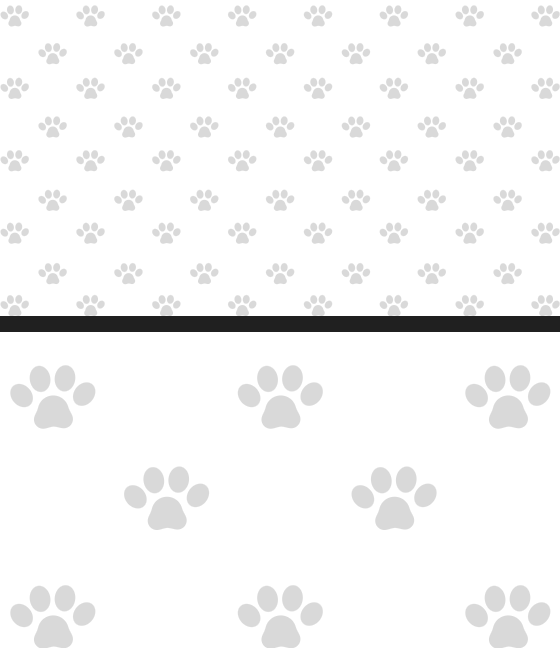
Top: the whole. Bottom: its middle third, enlarged.
A Shadertoy shader for this pattern:

```glsl
// Light grey paw prints in staggered rows on white.
#define CANVAS_WIDTH 768.0             // design units across the canvas
#define MAIN_PITCH vec2(104.0, 99.3)   // spacing of the eight-paw rows
#define MAIN_START vec2(20.2, 14.3)
#define OFFSET_PITCH vec2(104.0, 100.55) // spacing of the seven-paw rows
#define OFFSET_START vec2(72.2, 58.1)
#define PAW_TILT 0.023
#define INNER_TOE_RADII vec2(4.7, 6.0)
#define OUTER_TOE_RADII vec2(4.6, 5.8)
#define PAW_COLOR vec3(0.85)
#define PAPER_COLOR vec3(1.0)

vec2 rotate(vec2 p, float angle) {
    float c = cos(angle), s = sin(angle);
    return vec2(c * p.x - s * p.y, s * p.x + c * p.y);
}

// Approximate signed distance to an ellipse
float ellipse(vec2 p, vec2 radii) {
    return (length(p / radii) - 1.0) * min(radii.x, radii.y);
}

float smoothUnion(float a, float b, float blend) {
    float h = max(blend - abs(a - b), 0.0) / blend;
    return min(a, b) - 0.25 * h * h * blend;
}

float paw(vec2 p) {
    p = rotate(p, -PAW_TILT);
    p.x = abs(p.x);

    // Toes lean outwards
    float innerToe = ellipse(rotate(p - vec2(5.7, 8.4), 0.14), INNER_TOE_RADII);
    float outerToe = ellipse(rotate(p - vec2(14.3, 1.0), 0.7), OUTER_TOE_RADII);

    // Heel pad: round top and two lower lobes
    float heel = length(p - vec2(0.0, -6.4)) - 7.1;
    float lobe = length(p - vec2(4.7, -10.2)) - 4.2;
    float pad = smoothUnion(heel, lobe, 2.0);

    return min(pad, min(innerToe, outerToe));
}

// Position relative to the nearest paw centre of a grid
vec2 repeatGrid(vec2 p, vec2 start, vec2 pitch) {
    return (fract((p - start) / pitch + 0.5) - 0.5) * pitch;
}

void mainImage(out vec4 fragColor, in vec2 fragCoord) {
    float pixel = CANVAS_WIDTH / iResolution.x;
    vec2 p = fragCoord * pixel;

    // Two interleaved grids
    float d = min(paw(repeatGrid(p, MAIN_START, MAIN_PITCH)),
                  paw(repeatGrid(p, OFFSET_START, OFFSET_PITCH)));

    float coverage = clamp(0.5 - d / pixel, 0.0, 1.0);
    fragColor = vec4(mix(PAPER_COLOR, PAW_COLOR, coverage), 1.0);
}
```
